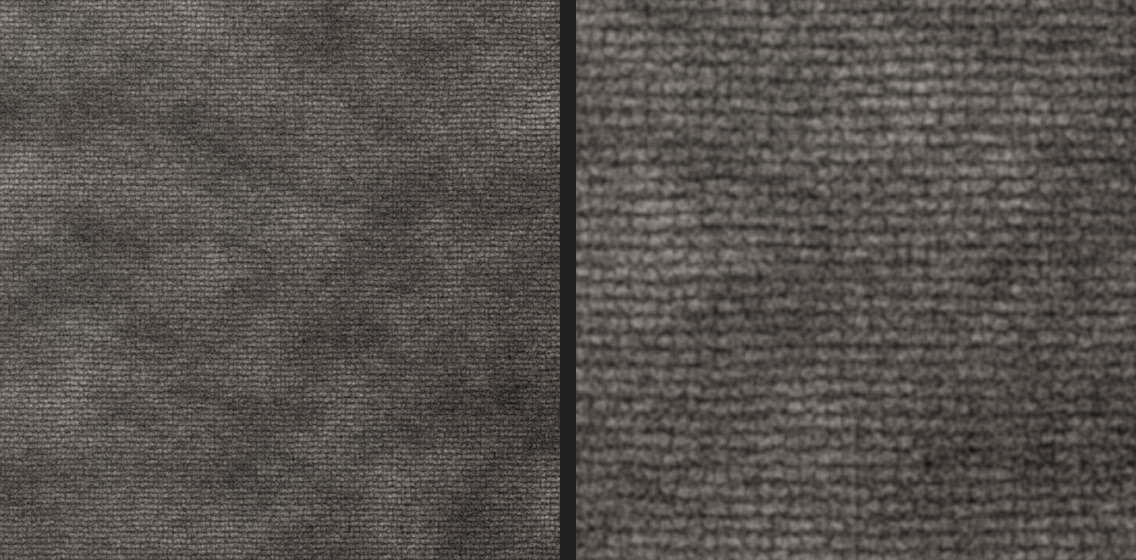
Left: the whole. Right: its middle third, enlarged.
Write a Shadertoy shader that draws this texture.

```glsl
// Worn grey-brown velvet with fine horizontal rows of stitches and soft mottling.

float hash(vec2 p) {
    vec3 q = fract(vec3(p.xyx) * 0.1031);
    q += dot(q, q.yzx + 33.33);
    return fract((q.x + q.y) * q.z);
}

vec2 gradient(vec2 cell) {
    float angle = 6.2832 * hash(cell + 17.0);
    return vec2(cos(angle), sin(angle));
}

float gradientNoise(vec2 p) {
    vec2 i = floor(p), f = p - i;
    vec2 u = f * f * f * (f * (f * 6.0 - 15.0) + 10.0);
    vec2 e = vec2(1.0, 0.0);
    float low = mix(dot(gradient(i), f), dot(gradient(i + e), f - e), u.x);
    float high = mix(dot(gradient(i + e.yx), f - e.yx), dot(gradient(i + 1.0), f - 1.0), u.x);
    return mix(low, high, u.y);
}

float fbm(vec2 p) {
    float sum = 0.0, weight = 1.0;
    for (int octave = 0; octave < 5; octave++) {
        sum += weight * gradientNoise(p);
        p = mat2(1.95, 0.2, -0.2, 1.95) * p + 7.3;
        weight *= 0.66;
    }
    return sum;
}

// x: height of the nearest stitch, y: its random tone
vec2 stitches(vec2 p) {
    vec2 cell = floor(p), best = vec2(0.0, 0.5);
    for (int j = -1; j <= 1; j++) {
        for (int i = -1; i <= 1; i++) {
            vec2 id = cell + vec2(i, j);
            vec2 jitter = vec2(hash(id + 41.0), hash(id + 83.0)) - 0.5;
            vec2 d = p - id - 0.5 - jitter * vec2(0.5, 0.26);
            float height = 1.0 - smoothstep(0.08, 0.72, length(d * vec2(0.74, 1.3)));
            if (height > best.x) best = vec2(height, hash(id + 127.0));
        }
    }
    return best;
}

void mainImage(out vec4 fragColor, in vec2 fragCoord) {
    vec2 uv = fragCoord / iResolution.xy;

    // Slightly wavering weave
    vec2 bend = vec2(gradientNoise(uv * 9.0), gradientNoise(uv * vec2(11.0, 7.0) + 30.0));
    vec2 stitch = stitches((uv + 0.003 * bend) * vec2(120.0, 100.0));

    // Crushed pile: broad clouds, short horizontal streaks, light from the upper left
    float clouds = fbm(uv * vec2(3.8, 5.6) + 4.0);
    float streaks = gradientNoise(uv * vec2(20.0, 62.0) + 9.0)
                  + gradientNoise(uv * vec2(45.0, 95.0) + 51.0);
    float light = 0.065 * (0.5 - uv.x) + 0.04 * (uv.y - 0.5);

    // Fuzz of single fibres
    float fuzz = gradientNoise(uv * 270.0 + 60.0) + 0.7 * gradientNoise(uv * vec2(150.0, 230.0));

    // Stitches fade where the pile lies dark
    float relief = 0.15 + 0.1 * clouds;
    float tone = 0.329 + light + 0.105 * clouds + 0.045 * streaks;
    tone += relief * (stitch.x - 0.55) + 0.09 * (stitch.y - 0.5) * stitch.x + 0.135 * fuzz;

    // Warm grey, faintly rosier in places
    float rose = 0.015 * gradientNoise(uv * 4.0 + 20.0) * (1.0 - uv.x);
    vec3 color = tone * vec3(1.03, 1.0, 0.975) + vec3(0.011 + rose, 0.0, -0.007);
    fragColor = vec4(clamp(color, 0.0, 1.0), 1.0);
}
```
